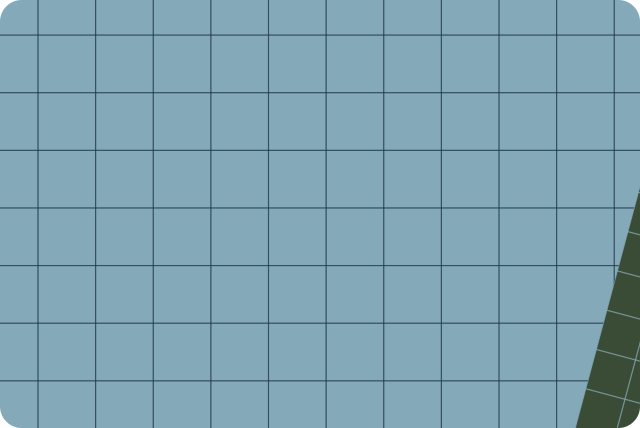
This pattern is drawn by a WebGL 2 fragment shader. Its source:

```glsl
#version 300 es
precision highp float;
// Rounded blue card with a dark square grid and a tilted green gridded corner.
uniform vec2 u_resolution;
out vec4 fragColor;

// Share of a filter window of size px, centred at distance d, covered by a line.
float lineCoverage(float d, float width, float px) {
    float hi = min(d + 0.5 * px, 0.5 * width);
    float lo = max(d - 0.5 * px, -0.5 * width);
    return clamp((hi - lo) / px, 0.0, 1.0);
}

// Lines of a square grid that passes through the origin.
float grid(vec2 p, float cell, float width, float px) {
    vec2 d = abs(p - cell * round(p / cell));
    float v = lineCoverage(d.x, width, px);
    float h = lineCoverage(d.y, width, px);
    return v + h - v * h;
}

float roundedBox(vec2 p, vec2 halfSize, float radius) {
    vec2 q = abs(p) - halfSize + radius;
    return length(max(q, 0.0)) + min(max(q.x, q.y), 0.0) - radius;
}

void main() {
    // The canvas is 768 units wide.
    float px = 768.0 / u_resolution.x;
    vec2 p = gl_FragCoord.xy * px;
    vec2 size = u_resolution * px;

    // Blue sheet with an upright grid
    vec3 blue = vec3(0.518, 0.667, 0.729);
    vec3 navy = vec3(0.12, 0.21, 0.29);
    float sheetLines = grid(p - vec2(45.6, 56.6), 69.15, 1.15, 1.25 * px);
    vec3 color = mix(blue, navy, sheetLines);

    // Green sheet, tilted by 15 degrees, with its own grid
    float tilt = radians(15.0);
    vec2 along = vec2(sin(tilt), cos(tilt));
    vec2 across = vec2(along.y, -along.x);
    vec2 local = p - vec2(690.2, 0.0);
    vec2 q = vec2(dot(local, across), dot(local, along));
    float greenLines = grid(q, 48.8, 1.1, 1.25 * px);
    vec3 green = mix(vec3(0.23, 0.30, 0.21), blue, greenLines);
    color = mix(color, green, clamp(q.x / px + 0.5, 0.0, 1.0));

    // Rounded card outline on white
    float card = roundedBox(p - 0.5 * size, 0.5 * size, 26.0);
    color = mix(color, vec3(1.0), clamp(card / px + 0.5, 0.0, 1.0));

    fragColor = vec4(color, 1.0);
}
```
